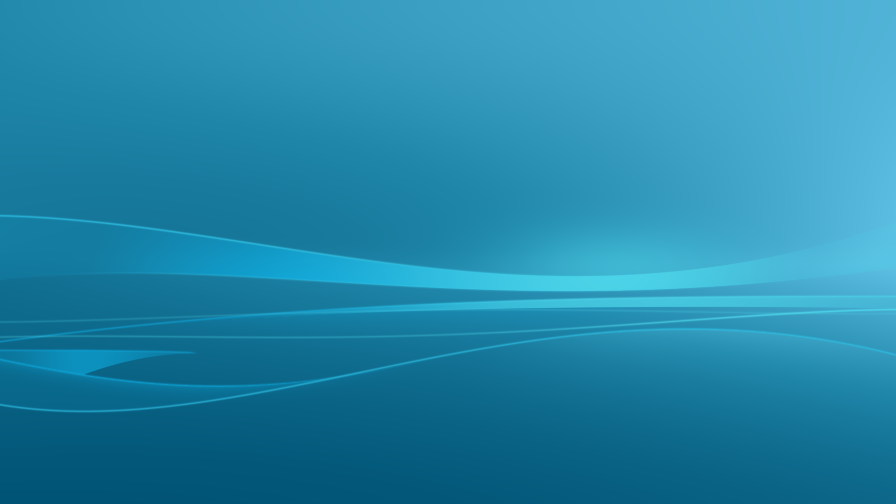
Write a WebGL 1 fragment shader that draws this background.

```glsl
precision highp float;
// Calm blue backdrop with translucent light ribbons sweeping across it.
// Each edge is a quartic through five evenly spaced heights; fills and
// glowing lines between these edges are layered over a soft tonal gradient.

uniform vec2 u_resolution;

#define DEEP vec3(0.0, 0.325, 0.455)
#define MIDDLE vec3(0.12, 0.525, 0.665)
#define PALE vec3(0.36, 0.745, 0.885)
#define AZURE vec3(0.05, 0.66, 0.86)
#define AQUA vec3(0.30, 0.84, 0.92)
#define GLOW_CENTER vec2(0.69, 0.475)
#define GLOW_SIZE vec2(0.13, 0.075)
#define LINE_WIDTH 0.0022

// Smooth height at x, passing through values at x = 0, 1/4, 1/2, 3/4, 1.
float curve(float x, float a, float b, float c, float d, float e) {
    float t = 4.0 * x;
    float t1 = t - 1.0, t2 = t - 2.0, t3 = t - 3.0, t4 = t - 4.0;
    return a * t1 * t2 * t3 * t4 / 24.0 - b * t * t2 * t3 * t4 / 6.0
         + c * t * t1 * t3 * t4 / 4.0 - d * t * t1 * t2 * t4 / 6.0
         + e * t * t1 * t2 * t3 / 24.0;
}

// Quadratic blend from left to right with a bending middle value.
float bend(float left, float middle, float right, float x) {
    return mix(mix(left, middle, x), mix(middle, right, x), x);
}

float softLine(float offset, float width) {
    float d = offset / max(width, 0.6 / u_resolution.y);
    return exp(-d * d);
}

float between(float y, float low, float high) {
    float soft = max(0.0012, 0.7 / u_resolution.y);
    return smoothstep(low - soft, low + soft, y)
         * (1.0 - smoothstep(high - soft, high + soft, y));
}

// Rises over the range a..b, then falls over c..d.
float window(float x, float a, float b, float c, float d) {
    return smoothstep(a, b, x) * (1.0 - smoothstep(c, d, x));
}

vec3 backdrop(vec2 p, float horizon) {
    float h = smoothstep(0.5, 1.0, p.y);
    float upper = bend(mix(0.36, 0.53, h), mix(0.22, 0.75, h), mix(1.0, 0.9, h), p.x);
    float k = clamp(p.y / 0.42, 0.0, 1.15);
    float lower = bend(0.25 * k, 0.42 * k * k, mix(0.2, 0.9, pow(k, 1.3)), p.x);
    float tone = mix(lower, upper, smoothstep(-0.02, 0.09, p.y - horizon));
    vec3 color = mix(DEEP, MIDDLE, clamp(tone * 2.0, 0.0, 1.0));
    return mix(color, PALE, clamp(tone * 2.0 - 1.0, 0.0, 1.0));
}

void main() {
    vec2 p = gl_FragCoord.xy / u_resolution;
    float x = p.x, y = p.y;

    // Edges of the main ribbon, middle band and lower loop.
    float ribbonTop = curve(x, 0.572, 0.5255, 0.465, 0.461, 0.560);
    float ribbonLow = curve(x, 0.444, 0.453, 0.428, 0.427, 0.468);
    float bandTop = curve(x, 0.322, 0.370, 0.398, 0.410, 0.412);
    float bandLow = curve(x, 0.319, 0.365, 0.385, 0.391, 0.388);
    float thread = curve(x, 0.331, 0.331, 0.336, 0.362, 0.386);
    float loopLow = curve(x, 0.197, 0.209, 0.296, 0.347, 0.296);
    float loopTop = curve(x, 0.287, 0.234, 0.296, 0.397, 0.296);

    vec3 color = backdrop(p, ribbonLow);

    // Halo above the dip, and a faint pool of light under the right arc.
    vec2 halo = (p - GLOW_CENTER) / GLOW_SIZE;
    color = mix(color, AQUA, 0.5 * exp(-dot(halo, halo)) * step(ribbonLow, y));
    float pool = exp(-max(loopLow - y, 0.0) / 0.055) * step(y, loopLow);
    color += vec3(0.06, 0.07, 0.06) * pool * window(x, 0.5, 0.75, 0.8, 1.1);

    // Main ribbon, fading toward both sides and brightest near its core.
    float across = clamp((y - ribbonLow) / (ribbonTop - ribbonLow), 0.0, 1.0);
    vec3 light = mix(AZURE, AQUA, smoothstep(0.25, 0.68, x));
    float core = window(x, 0.02, 0.36, 0.68, 0.98);
    float fill = core * mix(0.9, 0.6, across * (1.0 - smoothstep(0.2, 0.5, x)));
    fill = max(fill, 0.12 + 0.13 * smoothstep(0.8, 1.0, x) * (1.0 - across));
    color = mix(color, light, fill * between(y, ribbonLow, ribbonTop));
    float rim = softLine(y - ribbonTop, LINE_WIDTH) * (1.0 - smoothstep(0.2, 0.85, x));
    rim += 0.45 * softLine(y - ribbonLow, LINE_WIDTH) * window(x, 0.0, 0.3, 0.7, 0.95);
    color = mix(color, mix(AZURE, AQUA, 0.45 + 0.5 * x), 0.75 * rim);

    // Middle band with a diffuse glow below it.
    float bandLight = window(x, 0.12, 0.55, 0.72, 1.15);
    color = mix(color, light, 0.75 * bandLight * between(y, bandLow, bandTop));
    float spill = exp(-max(bandLow - y, 0.0) / 0.025) * step(y, bandLow);
    color = mix(color, AZURE, 0.22 * spill * window(x, 0.1, 0.4, 0.5, 0.85));
    color = mix(color, light, 0.55 * softLine(y - bandTop, LINE_WIDTH));

    // Fine threads crossing the band.
    float threadLight = mix(0.3, 0.85, smoothstep(0.45, 0.95, x));
    color = mix(color, AQUA, threadLight * softLine(y - thread, LINE_WIDTH));
    float sideThread = curve(x, 0.361, 0.374, 0.385, 0.382, 0.378);
    color = mix(color, AQUA, 0.22 * softLine(y - sideThread, LINE_WIDTH));

    // Lower loop: thin veil, outer line and softer inner line.
    float leftFade = 1.0 - smoothstep(0.2, 0.52, x);
    color = mix(color, AZURE, 0.10 * leftFade * between(y, loopLow, loopTop));
    float veil = exp(-max(loopTop - y, 0.0) / 0.012) * step(y, loopTop);
    color = mix(color, AZURE, 0.35 * veil * leftFade);
    color = mix(color, AZURE, 0.6 * leftFade * softLine(y - loopTop, LINE_WIDTH));
    color = mix(color, mix(AZURE, AQUA, 0.5), 0.65 * softLine(y - loopLow, LINE_WIDTH));

    // Small leaf whose curved underside tapers to a tip.
    float reach = max(0.221 - x, 0.0) / 0.127;
    float leafTop = 0.299 + 0.006 * sqrt(min(reach, 1.0));
    float leafLow = max(0.299 - 0.042 * reach * reach, loopTop);
    float leaf = between(y, leafLow, leafTop) * (1.0 - smoothstep(0.215, 0.222, x));
    color = mix(color, AZURE, leaf * (0.25 + 0.4 * window(x, 0.0, 0.09, 0.1, 0.22)));
    float leafRim = softLine(y - leafTop, LINE_WIDTH) * (1.0 - smoothstep(0.21, 0.222, x));
    color = mix(color, AZURE, 0.45 * leafRim);

    gl_FragColor = vec4(color, 1.0);
}
```
